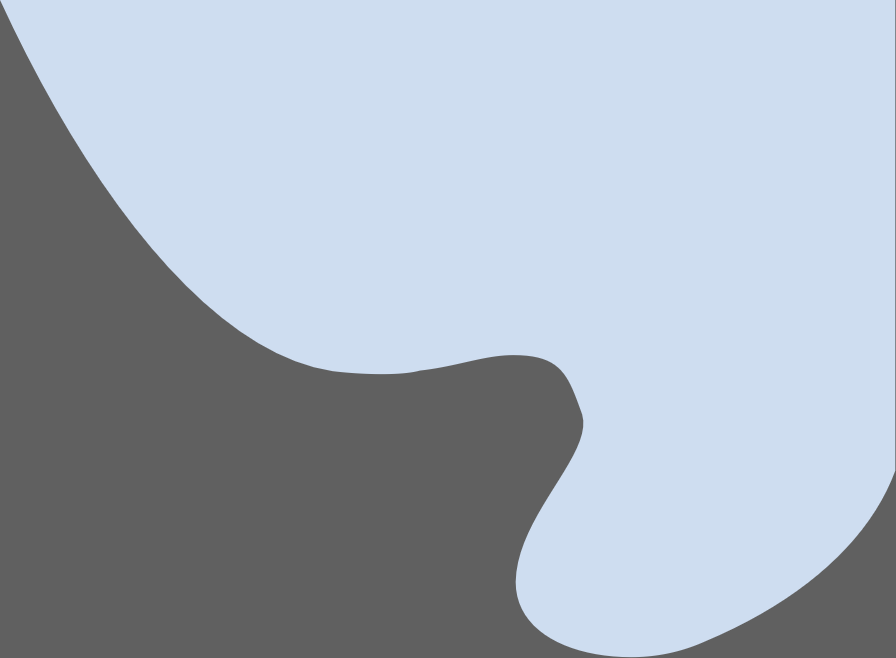
Reproduce this background procedurally as a Shadertoy shader.

```glsl
// A pale blue sheet with a flowing lower edge over a flat grey ground.
// The outline is a chain of cubic curves, traced as short segments into
// a signed distance that is then smoothed over about one pixel.

const vec2 CANVAS = vec2(768.0, 562.0); // layout units, y pointing down
const vec3 SHEET_BLUE = vec3(0.808, 0.867, 0.943);
const vec3 GROUND_GREY = vec3(0.378);
const int CURVE_STEPS = 20;

// Adds one edge to the outline; x = squared distance, y = inside sign
vec2 addEdge(vec2 field, vec2 p, vec2 a, vec2 b) {
    vec2 edge = b - a;
    vec2 toP = p - a;
    vec2 gap = toP - edge * clamp(dot(toP, edge) / dot(edge, edge), 0.0, 1.0);
    bool spansRow = (a.y > p.y) != (b.y > p.y);
    float side = edge.x * toP.y - edge.y * toP.x;
    bool crosses = spansRow && ((side > 0.0) == (edge.y > 0.0));
    return vec2(min(field.x, dot(gap, gap)), crosses ? -field.y : field.y);
}

vec2 cubicPoint(vec2 a, vec2 b, vec2 c, vec2 d, float t) {
    float s = 1.0 - t;
    return s * s * s * a + 3.0 * s * t * (s * b + t * c) + t * t * t * d;
}

// Adds a cubic curve as a run of straight edges
vec2 addCurve(vec2 field, vec2 p, vec2 a, vec2 b, vec2 c, vec2 d) {
    vec2 last = a;
    for (int i = 1; i <= CURVE_STEPS; i++) {
        vec2 next = cubicPoint(a, b, c, d, float(i) / float(CURVE_STEPS));
        field = addEdge(field, p, last, next);
        last = next;
    }
    return field;
}

// Signed distance to the sheet, negative inside
float sheetDistance(vec2 p) {
    // Joints between the curves
    vec2 topLeft = vec2(0.0, 0.0);
    vec2 slopeFoot = vec2(285.0, 317.0);
    vec2 dipEnd = vec2(360.0, 316.5);
    vec2 crest = vec2(440.0, 303.3);
    vec2 nose = vec2(499.0, 354.0);
    vec2 neck = vec2(442.0, 497.0);
    vec2 lobeBase = vec2(541.0, 561.3);
    vec2 lobeRise = vec2(604.0, 548.0);
    vec2 rightEnd = vec2(767.4, 402.0);

    // Corners beyond the upper border
    vec2 outerRight = vec2(rightEnd.x, -20.0);
    vec2 outerLeft = vec2(-10.0, -20.0);

    vec2 field = vec2(1e9, 1.0);

    // Long slope, shallow dip and crest
    field = addCurve(field, p, topLeft, vec2(73.0, 158.0), vec2(178.0, 301.0), slopeFoot);
    field = addCurve(field, p, slopeFoot, vec2(310.0, 320.0), vec2(344.0, 321.0), dipEnd);
    field = addCurve(field, p, dipEnd, vec2(392.0, 313.0), vec2(415.0, 303.3), crest);

    // Rounded nose and the neck below it
    field = addCurve(field, p, crest, vec2(482.0, 303.3), vec2(487.0, 321.0), nose);
    field = addCurve(field, p, nose, vec2(509.0, 388.0), vec2(443.0, 440.0), neck);

    // Bottom lobe sweeping up to the right border
    field = addCurve(field, p, neck, vec2(442.0, 540.0), vec2(489.0, 561.3), lobeBase);
    field = addCurve(field, p, lobeBase, vec2(565.0, 561.3), vec2(586.0, 556.0), lobeRise);
    field = addCurve(field, p, lobeRise, vec2(690.0, 512.0), vec2(746.0, 460.0), rightEnd);

    // Straight closing edges
    field = addEdge(field, p, rightEnd, outerRight);
    field = addEdge(field, p, outerRight, outerLeft);
    field = addEdge(field, p, outerLeft, topLeft);
    return field.y * sqrt(field.x);
}

void mainImage(out vec4 fragColor, in vec2 fragCoord) {
    vec2 uv = fragCoord / iResolution.xy;
    vec2 p = vec2(uv.x, 1.0 - uv.y) * CANVAS;
    float pixel = CANVAS.x / iResolution.x;

    float coverage = clamp(0.5 - sheetDistance(p) / pixel, 0.0, 1.0);
    fragColor = vec4(mix(GROUND_GREY, SHEET_BLUE, coverage), 1.0);
}
```
